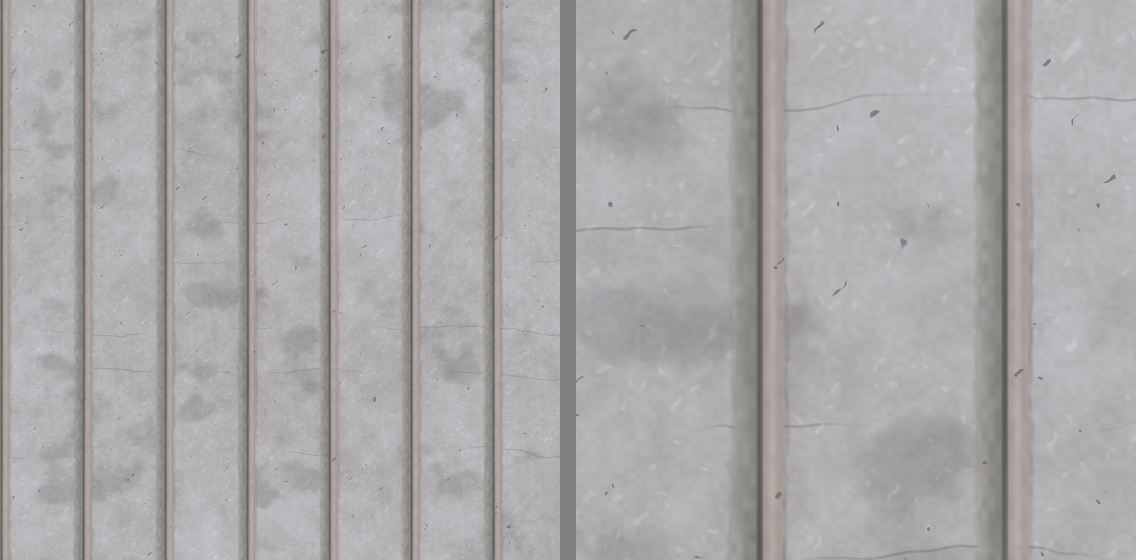
Left, the full canvas; right, a detail of the centre.
Write a WebGL 2 fragment shader that draws this texture.

```glsl
#version 300 es
precision highp float;

uniform vec2 u_resolution;
out vec4 outColor;

const float PITCH = 0.1463;       // distance between seams
const float FIRST_SEAM = 0.0035;
const vec3 SHEET_LIGHT = vec3(0.755, 0.755, 0.772);
const vec3 SHEET_DARK = vec3(0.655, 0.645, 0.650);
const vec3 SHADE_GREY = vec3(0.500, 0.500, 0.485);
const vec3 SEAM_DARK = vec3(0.350, 0.335, 0.315);
const vec3 LIP_PINK = vec3(0.685, 0.645, 0.628);
const vec3 DIRT_BROWN = vec3(0.500, 0.455, 0.415);
const vec3 SPECK_GREY = vec3(0.380, 0.380, 0.400);

float hash(vec2 p) {
    return fract(sin(dot(p, vec2(127.1, 311.7))) * 43758.5453);
}

float noise(vec2 p) {
    vec2 cell = floor(p), f = fract(p);
    f = f * f * (3.0 - 2.0 * f);
    float low = mix(hash(cell), hash(cell + vec2(1, 0)), f.x);
    float high = mix(hash(cell + vec2(0, 1)), hash(cell + vec2(1, 1)), f.x);
    return mix(low, high, f.y);
}

float fbm(vec2 p) {
    float sum = 0.0, gain = 0.5;
    for (int i = 0; i < 5; i++) {
        sum += gain * noise(p);
        p = mat2(1.6, 1.2, -1.2, 1.6) * p + 7.3;
        gain *= 0.5;
    }
    return sum;
}

// Soft line centred on zero
float line(float d, float halfWidth, float soft) {
    return 1.0 - smoothstep(halfWidth - soft, halfWidth + soft, abs(d));
}

// Round marks, at most one in each grid cell
float spots(vec2 uv, float grid, float chance, float radius, float soft) {
    vec2 p = uv * grid + 0.012 * grid * (noise(uv * 130.0) - 0.5);
    vec2 cell = floor(p);
    vec2 centre = 0.3 + 0.4 * vec2(hash(cell + 3.1), hash(cell + 8.7));
    float size = radius * mix(0.4, 1.0, hash(cell + 5.9));
    float present = step(hash(cell + 1.7), chance);
    float d = length(fract(p) - centre) / grid - size;
    return present * (1.0 - smoothstep(-soft, soft, d));
}

// Faint wandering scratches that run across the sheet
float scratches(vec2 uv, float soft) {
    float sum = 0.0;
    for (int i = 0; i < 7; i++) {
        float k = float(i);
        float level = 0.08 + 0.1 * k + 0.06 * hash(vec2(k, 2.0));
        float bend = 0.05 * (fbm(vec2(uv.x * 7.0, k * 9.0)) - 0.5);
        float patches = smoothstep(0.52, 0.72, noise(vec2(uv.x * 9.0, k * 5.3)));
        sum += patches * line(uv.y - level - bend, 0.0008, soft);
    }
    return min(sum, 1.0);
}

vec3 sheet(vec2 uv, float soft) {
    float cloud = fbm(uv * 5.0 + 2.0);
    float mottle = fbm(uv * vec2(32.0, 27.0));
    float spangle = noise(uv * 105.0 + 3.0 * fbm(uv * 40.0));
    float grain = noise(uv * 300.0);
    float tone = 0.52 + 0.75 * (cloud - 0.48) + 0.75 * (mottle - 0.48);
    tone += 0.28 * (spangle - 0.5) + 0.30 * (grain - 0.5);
    vec3 color = mix(SHEET_DARK, SHEET_LIGHT, clamp(tone, -0.4, 1.25));
    float stain = smoothstep(0.56, 0.75, fbm(uv * vec2(11.0, 15.0) + 31.0));
    color *= 1.0 - 0.11 * stain;
    color += 0.045 * spots(uv, 95.0, 0.22, 0.0028, 0.0012);
    return color * (1.0 - 0.13 * scratches(uv, soft));
}

// Shaded fold, dark gap and pale lip; x is the offset from the gap
vec3 seam(vec3 base, float x, float y, float id, float soft) {
    float along = fbm(vec2(y * 9.0, id * 4.7));
    float fine = noise(vec2(y * 150.0, id * 11.0 + x * 250.0));
    float ragged = 0.003 * (noise(vec2(y * 90.0, id * 6.1)) - 0.5);
    float nearSeam = exp(-abs(x - 0.001) / 0.013);
    vec3 color = base * (1.0 - 0.08 * nearSeam * smoothstep(0.3, 0.7, along));

    float fold = smoothstep(-0.0185, -0.0145, x + ragged) * step(x, 0.0);
    float depth = smoothstep(-0.018, -0.002, x);
    vec3 foldColor = mix(vec3(0.625, 0.615, 0.595), SHADE_GREY, depth);
    color = mix(color, foldColor * (0.93 + 0.14 * fine), 0.88 * fold);

    float lip = step(0.0, x) * (1.0 - smoothstep(0.0125, 0.0155, x + ragged));
    float ridge = 0.94 + 0.09 * line(x - 0.0075, 0.002, 0.002);
    color = mix(color, LIP_PINK * ridge * (0.97 + 0.06 * fine), 0.9 * lip);

    float edge = line(x - 0.0153 + ragged, 0.0012, 0.001 + soft);
    edge += 0.5 * line(x + 0.0172 + ragged, 0.001, 0.001 + soft);
    color = mix(color, DIRT_BROWN, edge * (0.15 + 0.65 * fine * along));
    float gap = line(x, 0.0017, 0.0008 + soft);
    return mix(color, SEAM_DARK, gap * (0.62 + 0.45 * along));
}

void main() {
    vec2 uv = gl_FragCoord.xy / u_resolution;
    float soft = 0.7 / min(u_resolution.x, u_resolution.y);
    float id = floor((uv.x - FIRST_SEAM) / PITCH + 0.5);
    float sway = 0.0012 * (noise(vec2(uv.y * 2.0, id * 3.3)) - 0.5);
    float x = uv.x - FIRST_SEAM - id * PITCH - sway;

    vec3 color = seam(sheet(uv, soft), x, uv.y, id, soft);

    // Pits and dirt specks
    color = mix(color, SPECK_GREY, 0.65 * spots(uv, 58.0, 0.07, 0.0018, soft));
    color = mix(color, SPECK_GREY, 0.60 * spots(uv + 0.37, 13.0, 0.06, 0.0042, 0.001));
    outColor = vec4(clamp(color, 0.0, 1.0), 1.0);
}
```
